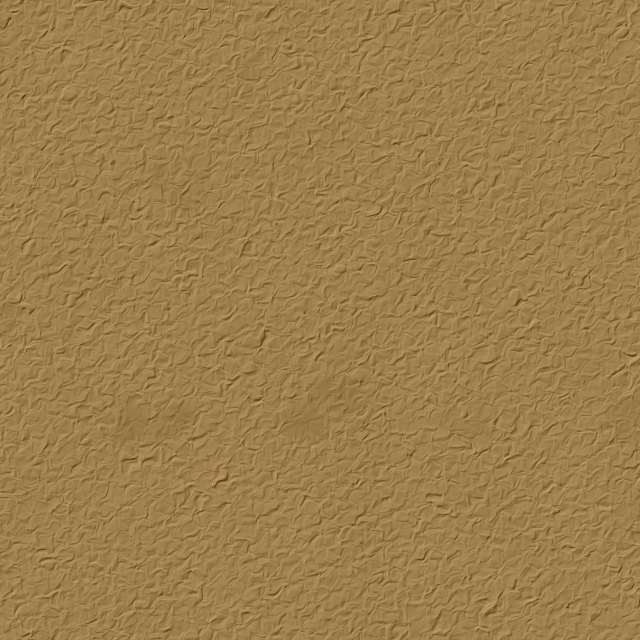
This texture is drawn by a Shadertoy shader. Its source:

```glsl
// Rough ochre plaster: fine wrinkled lumps and short broken creases, lit from the upper left.
// A warped noise height field is shaded by its slope along the light; a few
// broad patches are worn smoother and darker.

const vec3 PLASTER_COLOR = vec3(0.624, 0.496, 0.311);
const vec3 RELIEF_TINT = vec3(1.0, 0.95, 0.96);   // colour change per unit of shade
const vec3 STAIN_TINT = vec3(0.045, 0.038, 0.038);
const vec2 LIGHT_DIR = vec2(-0.60, 0.80);
const vec2 GRAIN_DIR = vec2(0.83, 0.56);          // creases tend to run along this
const float GRAIN_STRETCH = 1.15;
const float SAMPLE_STEP = 0.0010;                 // half width of the slope probe
const float RELIEF_GAIN = 0.043;
const float WARP_FREQ = 58.0;
const float WARP_AMOUNT = 0.0125;
const float LUMP_FREQ = 82.0;
const float GRIT_FREQ = 185.0;
const float CREASE_FREQ = 74.0;
const float CREASE_WIDTH = 0.13;
const float CREASE_HEIGHT = 0.48;
const float STAIN_FREQ = 5.5;

// Random unit vector for a lattice point
vec2 latticeGradient(ivec2 cell) {
    uint h = uint(cell.x) * 1597334677u ^ uint(cell.y) * 3812015801u;
    h = (h ^ (h >> 15)) * 2246822519u;
    h = (h ^ (h >> 13)) * 3266489917u;
    h ^= h >> 16;
    float angle = float(h & 65535u) / 65536.0 * 6.28319;
    return vec2(cos(angle), sin(angle));
}

// Gradient noise, about -0.7 to 0.7
float noise(vec2 p) {
    ivec2 cell = ivec2(floor(p));
    vec2 f = fract(p);
    vec2 u = f * f * f * (f * (f * 6.0 - 15.0) + 10.0);
    float a = dot(latticeGradient(cell), f);
    float b = dot(latticeGradient(cell + ivec2(1, 0)), f - vec2(1, 0));
    float c = dot(latticeGradient(cell + ivec2(0, 1)), f - vec2(0, 1));
    float d = dot(latticeGradient(cell + ivec2(1, 1)), f - vec2(1, 1));
    return mix(mix(a, b, u.x), mix(c, d, u.x), u.y);
}

// Steep step along a noise contour, broken into short pieces by a mask
float crease(vec2 p, float freq) {
    float rise = tanh(noise(p * freq) / CREASE_WIDTH);
    float mask = smoothstep(-0.10, 0.50, noise(p * freq * 0.55 + 33.3));
    return CREASE_HEIGHT * rise * mask / freq;
}

// Height of the plaster surface
float relief(vec2 p) {
    vec2 across = vec2(-GRAIN_DIR.y, GRAIN_DIR.x);
    vec2 q = vec2(dot(p, GRAIN_DIR) / GRAIN_STRETCH, dot(p, across));
    q += WARP_AMOUNT * vec2(noise(q * WARP_FREQ + 3.7), noise(q * WARP_FREQ + 71.3));
    float lumps = 0.85 * noise(q * LUMP_FREQ + 11.5) / LUMP_FREQ;
    float grit = 0.85 * noise(q * GRIT_FREQ + 29.1) / GRIT_FREQ;
    float creases = crease(q + 5.3, CREASE_FREQ) + 0.7 * crease(q + 9.1, CREASE_FREQ * 1.6);
    return lumps + grit + creases;
}

void mainImage(out vec4 fragColor, in vec2 fragCoord) {
    vec2 uv = fragCoord / iResolution.y;

    // Broad worn patches, with ragged edges
    float patchNoise = noise(uv * STAIN_FREQ + 40.6) + 0.25 * noise(uv * STAIN_FREQ * 4.0 + 8.2);
    float stain = smoothstep(0.30, 0.65, patchNoise);

    // Slope toward the light: soft highlights, deeper shadows
    vec2 probe = LIGHT_DIR * SAMPLE_STEP;
    float slope = (relief(uv - probe) - relief(uv + probe)) / (2.0 * SAMPLE_STEP);
    float shade = slope < 0.0 ? max(slope * 1.15, -5.0) : slope / (1.0 + 0.22 * slope);

    // Uneven roughness from place to place
    float roughness = (1.0 + 0.40 * noise(uv * 19.0 + 2.9)) * (1.0 - 0.55 * stain);
    float mottling = 0.012 * noise(uv * 9.0 + 60.4);

    vec3 color = PLASTER_COLOR - STAIN_TINT * stain;
    color += RELIEF_TINT * (RELIEF_GAIN * roughness * shade + mottling);
    fragColor = vec4(clamp(color, 0.0, 1.0), 1.0);
}
```
